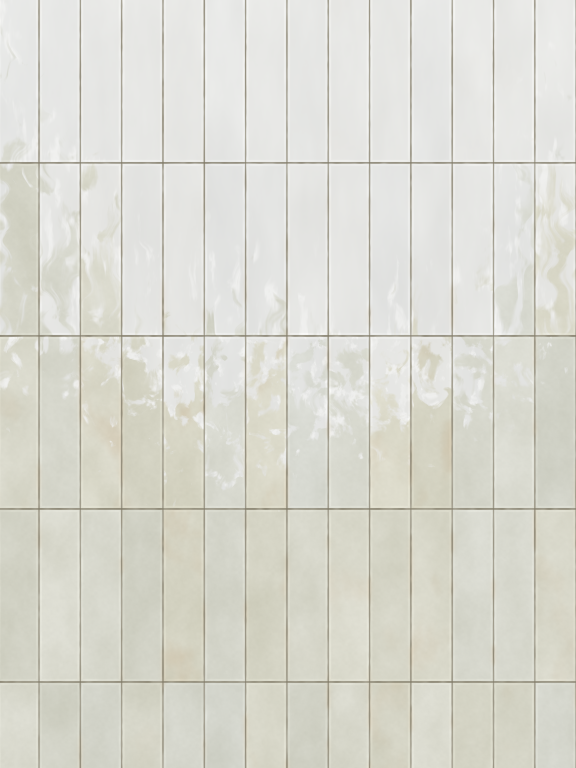
A WebGL 2 fragment shader for this texture:

```glsl
#version 300 es
precision highp float;
// Wall of tall, narrow glazed tiles, with a glossy reflection over the upper rows.

uniform vec2 u_resolution;
out vec4 fragColor;

// Lengths are fractions of the canvas height
const vec2 TILE_SIZE = vec2(0.0538, 0.2253);
const vec2 GRID_ORIGIN = vec2(0.0508, 0.1120);
const float JOINT_HALF_WIDTH = 0.0009;

const vec3 GLAZE_DARK = vec3(0.800, 0.800, 0.740);
const vec3 GLAZE_LIGHT = vec3(0.872, 0.872, 0.830);
const vec3 SHEEN = vec3(0.898, 0.900, 0.896);
const vec3 SPARKLE = vec3(0.955, 0.955, 0.950);
const vec3 STAIN = vec3(0.780, 0.700, 0.580);
const vec3 JOINT_DARK = vec3(0.500, 0.475, 0.400);
const vec3 JOINT_LIGHT = vec3(0.680, 0.665, 0.610);

float hash(vec2 p) {
  return fract(sin(dot(p, vec2(127.1, 311.7))) * 43758.5453);
}

float noise(vec2 p) {
  vec2 cell = floor(p);
  vec2 f = fract(p);
  f = f * f * (3.0 - 2.0 * f);
  float low = mix(hash(cell), hash(cell + vec2(1.0, 0.0)), f.x);
  float high = mix(hash(cell + vec2(0.0, 1.0)), hash(cell + 1.0), f.x);
  return mix(low, high, f.y);
}

float fbm(vec2 p) {
  float sum = 0.0;
  float weight = 0.5;
  for (int i = 0; i < 4; i++) {
    sum += weight * noise(p);
    p = mat2(1.6, 1.2, -1.2, 1.6) * p + 7.3;
    weight *= 0.5;
  }
  return sum / 0.9375;
}

// Antialiased coverage of a line at distance d
float stroke(float d, float halfWidth, float pixel) {
  return 1.0 - smoothstep(halfWidth - 0.6 * pixel, halfWidth + 0.6 * pixel, d);
}

// Cloudy glaze with its own tone and tint in each tile
vec3 glazeColor(vec2 p, vec2 tile, vec2 seed) {
  float cloud = fbm(p * vec2(28.0, 18.0) + seed);
  float tone = 0.5 + 0.95 * (cloud - 0.5) + 0.5 * (hash(tile + 3.1) - 0.5);
  tone += 0.12 * smoothstep(0.25, 0.5, p.y);
  vec3 color = mix(GLAZE_DARK, GLAZE_LIGHT, clamp(tone, 0.0, 1.0));
  float warmth = hash(tile + 8.7) - 0.5;
  color += warmth * vec3(0.016, 0.002, -0.030);
  float stain = smoothstep(0.56, 0.85, fbm(p * vec2(20.0, 14.0) + seed.yx + 5.0));
  color = mix(color, STAIN, 0.45 * stain * smoothstep(-0.1, 0.5, warmth));
  return color + 0.022 * (fbm(p * 240.0 + seed) - 0.5);
}

// Reflection: solid at the top centre, broken along its lower edge and sides
vec3 addReflection(vec3 color, vec2 p, vec2 tile, vec2 seed) {
  float upper = step(1.5, tile.y);
  vec2 scale = mix(vec2(70.0, 55.0), vec2(58.0, 17.0), upper);
  vec2 warp = vec2(noise(p * 45.0 + seed), noise(p * 38.0 - seed)) - 0.5;
  float ripple = fbm(p * scale + seed + 1.2 * warp);
  float side = smoothstep(0.14, 0.37, abs(p.x - 0.39));
  float level = 3.0 * (p.y - 0.49) - side * (0.30 + 1.5 * max(p.y - 0.5, 0.0));
  level += 1.25 * (ripple - 0.5) + 0.14 * (hash(tile + 1.9) - 0.5);
  float mask = smoothstep(-0.10, 0.16, level);
  vec3 sheen = SHEEN + 0.05 * (fbm(p * vec2(30.0, 10.0) + seed) - 0.5);
  sheen += (hash(tile + 6.2) - 0.5) * vec3(0.012, 0.009, 0.004);
  sheen += 0.022 * smoothstep(0.65, 1.0, p.y);
  color = mix(color, sheen, 0.90 * mask);
  float fringe = mask * (1.0 - smoothstep(0.12, 0.45, level));
  float glint = smoothstep(0.53, 0.72, fbm(p * scale * 1.4 - seed));
  return mix(color, SPARKLE, 0.75 * fringe * glint);
}

// Pale rounded rims, rusty edge wear and fine uneven joints
vec3 addJoints(vec3 color, vec2 p, vec2 local, vec2 tile, float pixel) {
  vec2 edge = min(local, 1.0 - local) * TILE_SIZE;
  float nearest = min(edge.x, edge.y);
  float wear = noise(vec2(p.y * 34.0, floor(p.x / TILE_SIZE.x + 0.5) * 9.0));
  float rim = exp(-pow((nearest - 0.0027) / 0.0012, 2.0));
  color += 0.030 * rim * (0.5 + noise(p * 60.0 + tile));
  float low = 1.0 - smoothstep(0.50, 0.85, p.y);
  float rust = smoothstep(0.5, 0.9, wear) * exp(-edge.x / 0.0018);
  color = mix(color, STAIN, 0.55 * rust * (0.25 + 0.75 * low));

  float wobble = 0.0004 * (noise(p * 130.0) - 0.5);
  float vertical = stroke(edge.x + wobble, JOINT_HALF_WIDTH, pixel);
  float horizontal = stroke(edge.y + wobble, JOINT_HALF_WIDTH, pixel);
  vec3 verticalColor = mix(JOINT_LIGHT, JOINT_DARK, 0.25 + 0.55 * wear);
  color = mix(color, verticalColor, 0.88 * vertical);
  return mix(color, JOINT_DARK, 0.88 * horizontal);
}

void main() {
  vec2 p = gl_FragCoord.xy / u_resolution.y;
  float pixel = 1.0 / u_resolution.y;
  vec2 grid = (p - GRID_ORIGIN) / TILE_SIZE;
  vec2 tile = floor(grid);
  vec2 seed = 40.0 * vec2(hash(tile), hash(tile + 17.0));

  vec3 color = glazeColor(p, tile, seed);
  color = addReflection(color, p, tile, seed);
  color = addJoints(color, p, fract(grid), tile, pixel);
  fragColor = vec4(clamp(color, 0.0, 1.0), 1.0);
}
```
